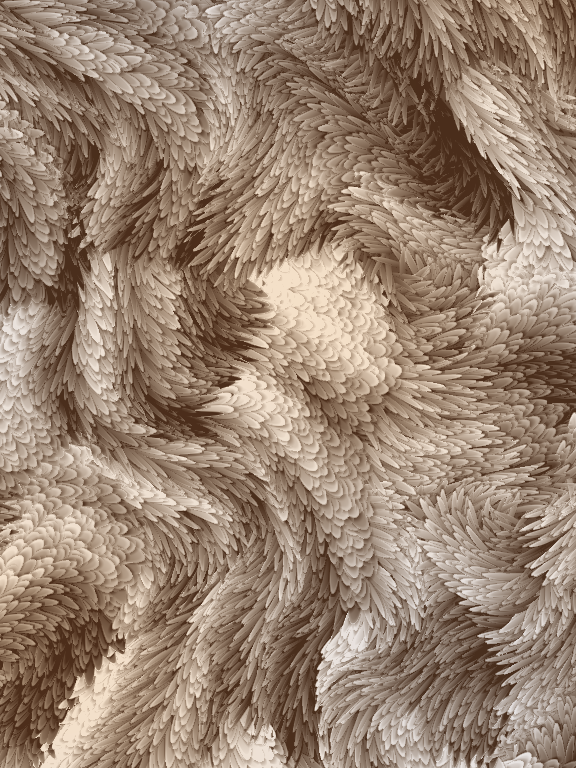
Give the GLSL for this texture, as a WebGL 2 fragment shader.

```glsl
#version 300 es
precision highp float;
// Swirling locks of overlapping cream and brown feather scales.
uniform vec2 u_resolution;
out vec4 fragColor;

vec2 hash2(vec2 p) {
  vec3 q = fract(p.xyx * vec3(0.1031, 0.1030, 0.0973));
  q += dot(q, q.yzx + 33.33);
  return fract((q.xx + q.yz) * q.zy);
}

// Layered sines bend the plane into curls.
vec2 warp(vec2 p) {
  p += 0.080 * sin(p.yx * 5.0 + vec2(1.3, 4.1));
  p += 0.040 * sin(p.yx * 11.0 + vec2(2.7, 0.6));
  p += 0.014 * sin(p.yx * 23.0 + vec2(5.2, 3.4));
  return p;
}

// Feathers follow the level lines of this stream function.
float stream(vec2 p) {
  vec2 w = warp(p);
  return -0.30 * w.x - 0.22 * w.y + 0.060 * sin(7.0 * w.x + 4.0 * w.y)
       + 0.050 * sin(9.0 * w.y - 5.0 * w.x + 1.0);
}

// Large warped cells: x = direction, y = breadth, z = tone, w = stacking rank.
vec4 tuft(vec2 p) {
  vec2 w = warp(p);
  vec2 g = vec2(w.x + 0.5 * w.y, w.y - 0.5 * w.x) * vec2(6.0, 3.8);
  vec2 cell = floor(g), nearest = vec2(0.0), id = cell;
  float d1 = 9.0, d2 = 9.0;
  for (int j = -1; j <= 1; j++)
  for (int i = -1; i <= 1; i++) {
    vec2 n = cell + vec2(i, j);
    vec2 off = g - n - 0.1 - 0.8 * hash2(n + 40.0);
    float d = length(off);
    if (d < d1) { d2 = d1; d1 = d; nearest = off; id = n; }
    else d2 = min(d2, d);
  }
  vec2 r = hash2(id + 71.0), s = hash2(id + 133.0);
  float psi = stream(p);
  vec2 slope = vec2(stream(p + vec2(0.004, 0.0)), stream(p + vec2(0.0, 0.004))) - psi;
  float lock = sin(psi * 72.0 + 1.5 * sin(8.0 * w.x + 5.0 * w.y));
  float strand = sin(psi * 190.0 + 6.0 * r.x);
  float angle = atan(slope.x, -slope.y + 1e-6) + 1.1 * (r.x - 0.5) + 0.28 * lock;
  vec2 side = vec2(-sin(angle), cos(angle));
  angle += 0.6 * dot(nearest, side);
  float breadth = smoothstep(0.30, 1.05, 0.75 * s.x + 0.16 * lock
                + 0.2 * sin(9.0 * w.x + 6.0 * w.y) + 0.1);
  float seam = 1.0 - smoothstep(0.0, 0.25, d2 - d1);
  float tone = 0.44 * dot(nearest, vec2(-0.55, 0.8)) + 0.22 * (r.y - 0.5)
             + 0.24 * (breadth - 0.35) - 0.12 * seam + 0.13 * lock + 0.05 * strand;
  return vec4(angle, breadth, tone, s.y);
}

vec3 palette(float tone, float warmth) {
  tone = clamp(tone, 0.0, 1.0);
  vec3 mid = vec3(0.61, 0.53, 0.46);
  vec3 c = mix(vec3(0.29, 0.18, 0.11), mid, min(tone * 2.0, 1.0));
  c = mix(c, vec3(0.93, 0.89, 0.85), max(tone * 2.0 - 1.0, 0.0));
  return c * mix(vec3(0.97, 1.0, 1.05), vec3(1.03, 0.985, 0.92), warmth);
}

void main() {
  vec2 p = gl_FragCoord.xy / u_resolution.y;
  vec2 home = floor(p * 86.0);
  // Scale layers: x = height, y = tone, z = edge coverage.
  vec3 top = vec3(-9.0, 0.16, 1.0), under = top;
  vec2 shadow = vec2(-9.0, 0.0);

  for (int j = -3; j <= 3; j++)
  for (int i = -3; i <= 3; i++) {
    vec2 id = home + vec2(i, j);
    vec2 center = (id + hash2(id)) / 86.0;
    vec2 d = p - center;
    if (dot(d, d) > 0.0013) continue;

    // Local frame: along the feather, then across it.
    vec4 t = tuft(center);
    vec2 dir = vec2(cos(t.x), sin(t.x)), across = vec2(-dir.y, dir.x);
    vec2 vary = hash2(id + 211.0);
    vec2 l = vec2(dot(d, dir), dot(d, across));
    l.y += 8.0 * (vary.x - 0.5) * l.x * l.x;
    vec2 size = mix(vec2(0.035, 0.0036), vec2(0.023, 0.0115), t.y);
    size *= 0.80 + 0.22 * vary.y;
    vec2 q = l / size;
    float k = length(q);
    float edge = (1.0 - k) * (k + 1e-4) / (length(q / size) + 1e-4);
    float cover = clamp(edge * u_resolution.y * 0.8 + 0.5, 0.0, 1.0);
    float height = 0.8 * l.x + 0.010 * t.w + 0.012 * vary.x;

    if (cover > 0.0) {
      // Pale rim, dark root and a rounded, side-lit body.
      float lit = dot(across, vec2(-0.6, 0.8));
      float relief = 0.24 * (q.x - 0.35) + 0.14 * lit * q.y
                   + 0.13 * smoothstep(0.70, 0.96, k) * smoothstep(-0.2, 0.5, q.x)
                   + 0.26 * (vary.y - 0.5);
      float tone = 0.50 + t.z + relief * mix(1.0, 0.7, t.y);
      vec3 layer = vec3(height, tone, cover);
      if (height > top.x) { under = top; top = layer; }
      else if (height > under.x) under = layer;
    } else if (k < 1.4 && height > shadow.x) {
      shadow = vec2(height, 1.0 - smoothstep(1.0, 1.4, k));
    }
  }

  // Blend the top scale over the next one, then add contact shadow.
  float tone = mix(under.y, top.y, top.z);
  if (shadow.x > top.x) tone -= 0.26 * shadow.y;
  float warmth = 0.5 + 0.3 * sin(5.0 * p.x - 4.0 * p.y + 2.0)
               + 0.2 * sin(9.0 * p.y + 6.0 * p.x);
  fragColor = vec4(palette(tone, warmth), 1.0);
}
```
